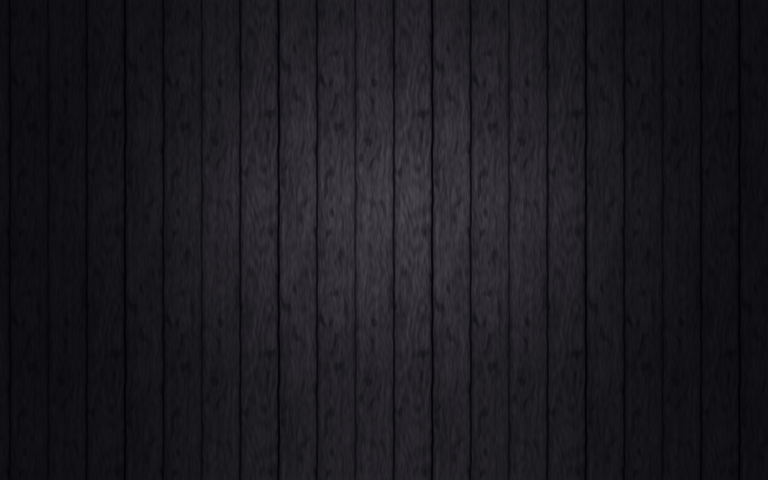
Give the GLSL for this texture, as a WebGL 1 fragment shader.

```glsl
precision highp float;

// Dark charcoal wood: twenty upright planks, a group of four repeating
// five times across and twice down. Stretched gradient noise makes the grain,
// and a periodic glow lights the middle while keeping all edges seamless.

#define GROUPS vec2(5.0, 2.0)
#define PLANKS_PER_GROUP 4.0
#define FIRST_GAP 0.26
#define GAP_HALF_WIDTH 0.026
#define GRAIN_CONTRAST 1.0
#define GLOW_CENTER vec2(0.515, 0.57)
#define SHADE_LEVEL 0.057
#define GLOW_LEVEL 0.158
#define WOOD_TINT vec3(1.0, 0.955, 1.01)
#define COOL_SHADOW vec3(0.0, 0.0, 0.013)

uniform vec2 u_resolution;

const float TAU = 6.2831853;

float hash(vec2 p) {
  vec3 q = fract(vec3(p.xyx) * vec3(0.1031, 0.1030, 0.0973));
  q += dot(q, q.yzx + 33.33);
  return fract((q.x + q.y) * q.z);
}

float cornerSlope(vec2 cell, vec2 offset, float period) {
  float angle = TAU * hash(vec2(cell.x, mod(cell.y, period)));
  return dot(vec2(cos(angle), sin(angle)), offset);
}

// Gradient noise whose vertical lattice wraps after a whole period.
float noise(vec2 p, float period) {
  vec2 cell = floor(p);
  vec2 f = p - cell;
  vec2 w = f * f * f * (f * (f * 6.0 - 15.0) + 10.0);
  vec2 e = vec2(1.0, 0.0);
  float low = mix(cornerSlope(cell, f, period),
                  cornerSlope(cell + e.xy, f - e.xy, period), w.x);
  float high = mix(cornerSlope(cell + e.yx, f - e.yx, period),
                   cornerSlope(cell + e.xx, f - e.xx, period), w.x);
  return mix(low, high, w.y);
}

// Noise in plank space: freq.x cells across a plank, freq.y down a group.
float woodNoise(vec2 p, vec2 freq, float seed) {
  return noise(vec2(p.x * freq.x + seed, p.y * freq.y), freq.y);
}

// Relative brightness of the timber; across is 0..1 within one plank.
float woodGrain(vec2 p, float plank) {
  float seed = 41.0 * plank + 7.0;
  float bend = 0.10 * woodNoise(p, vec2(1.0, 4.0), seed + 180.0);
  vec2 q = vec2(p.x + bend, p.y);

  float broad = woodNoise(q, vec2(3.0, 3.0), seed);
  float fibre = woodNoise(q, vec2(10.0, 8.0), seed + 211.0);
  float fine = woodNoise(q, vec2(17.0, 26.0), seed + 423.0);

  // Contours of a slow field give arched growth rings, strongest on plank 2.
  float field = woodNoise(q, vec2(1.6, 3.0), seed + 637.0);
  float rings = sin(TAU * (4.5 * field + 2.0 * q.x));
  float ringAmount = plank == 2.0 ? 0.085 : 0.03;

  // Short dark flecks gather in worn patches.
  float patches = smoothstep(-0.05, 0.3, woodNoise(p, vec2(1.5, 5.0), seed + 811.0));
  float flecks = smoothstep(0.08, 0.4, woodNoise(q, vec2(6.0, 16.0), seed + 977.0));

  float grain = 0.20 * broad + 0.24 * fibre + 0.27 * fine
              + ringAmount * rings - 0.34 * patches * flecks;
  float tone = 0.06 * (hash(vec2(plank + 3.0, 19.0)) - 0.5);
  return 1.03 + tone + GRAIN_CONTRAST * grain;
}

// Dark joint with a soft shadow; alternate joints are tighter.
float jointShade(float across, float plank, float blur) {
  float side = across - floor(across + 0.5);
  float joint = mod(plank + step(0.5, across), PLANKS_PER_GROUP);
  float depth = 0.62 - 0.20 * sin(joint * TAU / PLANKS_PER_GROUP);
  float d = abs(side);
  float line = 1.0 - smoothstep(GAP_HALF_WIDTH - blur, GAP_HALF_WIDTH + blur, d);
  float shadow = exp(-d * d * 160.0);
  return (1.0 - depth * line) * (1.0 - 0.32 * depth * shadow);
}

// Broad oval light, periodic in both directions.
float glow(vec2 uv) {
  vec2 wave = 0.5 + 0.5 * cos(TAU * (uv - GLOW_CENTER));
  return pow(wave.x, 1.2) * (0.45 + 0.55 * wave.y);
}

void main() {
  vec2 uv = gl_FragCoord.xy / u_resolution;
  float planks = GROUPS.x * PLANKS_PER_GROUP;
  float y = uv.y * GROUPS.y;

  // Plank index and position, with slightly uneven sawn edges.
  float x = uv.x * planks - FIRST_GAP + 0.025 * noise(vec2(0.5, y * 14.0), 14.0);
  float plank = mod(floor(x), PLANKS_PER_GROUP);
  float across = fract(x);

  // Light, timber and joints.
  float value = SHADE_LEVEL + GLOW_LEVEL * glow(uv);
  value *= woodGrain(vec2(across, y), plank);
  value *= jointShade(across, plank, 0.8 * planks / u_resolution.x);

  gl_FragColor = vec4(value * WOOD_TINT + COOL_SHADOW, 1.0);
}
```
